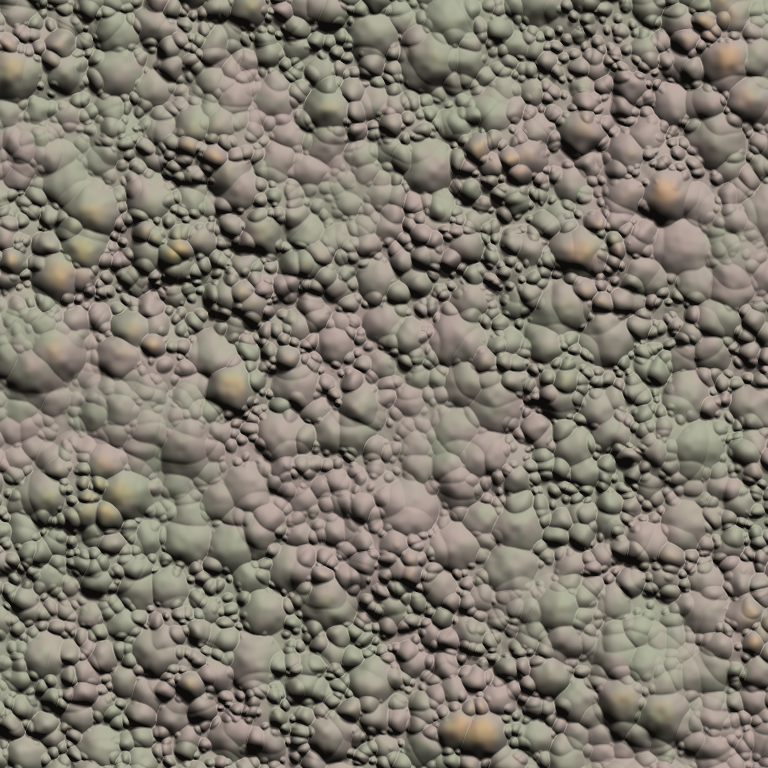
A WebGL 2 fragment shader for this texture:

```glsl
#version 300 es
precision highp float;
// Rough stone crust of clustered, rounded pebbles under a slanting light.

uniform vec2 u_resolution;
out vec4 fragColor;

const int LAYERS = 4;
const float CELLS[LAYERS] = float[](9.0, 18.0, 34.0, 60.0);      // pebbles across the canvas
const float RELIEF[LAYERS] = float[](0.30, 0.58, 0.85, 0.90);    // steepness of each layer
const float BAND_ANGLE = 0.45;              // tilt of the rough bands
const vec2 BAND_SCALE = vec2(3.0, 8.0);     // band frequency along and across
const float BAND_HEIGHT = 0.025;
const float WARP = 0.007;                   // irregularity of the outlines
const float SLOPE_STEP = 0.0019;            // also softens the creases
const vec3 LIGHT = vec3(0.27, 0.60, 0.75);
const float SHADOW_REACH = 0.010;
const float SHADOW_DEPTH = 0.80;
const float GAIN = 0.645;
const float TONE = 0.75;
const vec3 SHADOW = vec3(0.055, 0.048, 0.040);
const vec3 STONE = vec3(1.025, 1.00, 0.925);
const vec3 GREEN_TINT = vec3(0.96, 1.015, 0.96);
const vec3 PINK_TINT = vec3(1.045, 0.97, 1.01);
const vec3 WARM_TINT = vec3(1.12, 1.01, 0.82);

vec3 hash3(vec2 p) {
    vec3 q = vec3(dot(p, vec2(127.1, 311.7)),
                  dot(p, vec2(269.5, 183.3)),
                  dot(p, vec2(419.2, 371.9)));
    return fract(sin(q) * 43758.5);
}

float noise(vec2 p) {
    vec2 i = floor(p);
    vec2 f = fract(p);
    f = f * f * (3.0 - 2.0 * f);
    float low = mix(hash3(i).x, hash3(i + vec2(1.0, 0.0)).x, f.x);
    float high = mix(hash3(i + vec2(0.0, 1.0)).x, hash3(i + 1.0).x, f.x);
    return mix(low, high, f.y);
}

mat2 rotation(float angle) {
    float c = cos(angle);
    float s = sin(angle);
    return mat2(c, s, -s, c);
}

// Highest dome of one scattered layer: x = height, y = random id.
vec2 pebbles(vec2 p, int layer) {
    float cells = CELLS[layer];
    vec2 grid = rotation(float(layer) * 1.3 + 0.4) * p * cells + float(layer) * 17.0;
    vec2 cell = floor(grid);
    vec2 best = vec2(0.0, 0.5);
    for (int y = -1; y <= 1; y++) {
        for (int x = -1; x <= 1; x++) {
            vec2 id = cell + vec2(x, y);
            vec3 rnd = hash3(id);
            vec2 offset = grid - id - mix(vec2(0.1), vec2(0.9), rnd.xy);
            float radius = mix(0.32, 0.72, rnd.z * rnd.z);
            float dome = radius * (1.0 - dot(offset, offset) / (radius * radius));
            if (dome > best.x) best = vec2(dome, fract(rnd.z * 37.0));
        }
    }
    return vec2(best.x / cells, best.y);
}

vec2 warp(vec2 p) {
    return p + WARP * (vec2(noise(p * 45.0), noise(p * 45.0 + 31.0)) - 0.5);
}

float bands(vec2 p) {
    return noise(rotation(BAND_ANGLE) * p * BAND_SCALE + 5.0);
}

// Broad mounds carry a union of pebbles, so each pebble stays whole.
float height(vec2 p) {
    float band = bands(p);
    float patches = 0.6 * band + 0.4 * noise(p * 9.0 + 70.0);
    float roughness = mix(0.35, 1.20, smoothstep(0.28, 0.65, patches));
    vec2 q = warp(p);
    float cover = 0.0;
    for (int i = 1; i < LAYERS; i++) {
        float strength = i == 1 ? mix(1.0, roughness, 0.5) : roughness;
        cover = max(cover, RELIEF[i] * strength * pebbles(q, i).x);
    }
    float ground = RELIEF[0] * pebbles(q, 0).x - BAND_HEIGHT * band;
    return ground + cover + 0.0022 * noise(p * 85.0);
}

void main() {
    vec2 p = gl_FragCoord.xy / min(u_resolution.x, u_resolution.y);

    // Surface slope and light
    vec2 e = vec2(SLOPE_STEP, 0.0);
    float right = height(p + e.xy);
    float left = height(p - e.xy);
    float up = height(p + e.yx);
    float down = height(p - e.yx);
    float level = 0.25 * (right + left + up + down);
    vec2 slope = vec2(right - left, up - down) / (2.0 * SLOPE_STEP);
    vec3 normal = normalize(vec3(-slope, 1.0));
    float light = pow(max(dot(normal, normalize(LIGHT)), 0.0), TONE);

    // Shadow cast by higher stones on the lit side
    float rise = height(p + SHADOW_REACH * normalize(LIGHT.xy)) - level;
    light *= 1.0 - SHADOW_DEPTH * smoothstep(0.005, 0.014, rise);

    // Mineral tints: broad drift, single pebbles, warm summits
    float summit = level + BAND_HEIGHT * bands(p);
    float pebbleId = pebbles(warp(p), 2).y;
    float drift = 0.5 * noise(p * 7.0 + 12.0) + 0.5 * noise(p * 19.0) + 0.35 * (pebbleId - 0.5);
    vec3 tint = mix(GREEN_TINT, PINK_TINT, smoothstep(0.2, 0.8, drift));
    tint *= mix(vec3(1.0), WARM_TINT, smoothstep(0.026, 0.044, summit));

    fragColor = vec4(SHADOW + GAIN * light * STONE * tint, 1.0);
}
```
